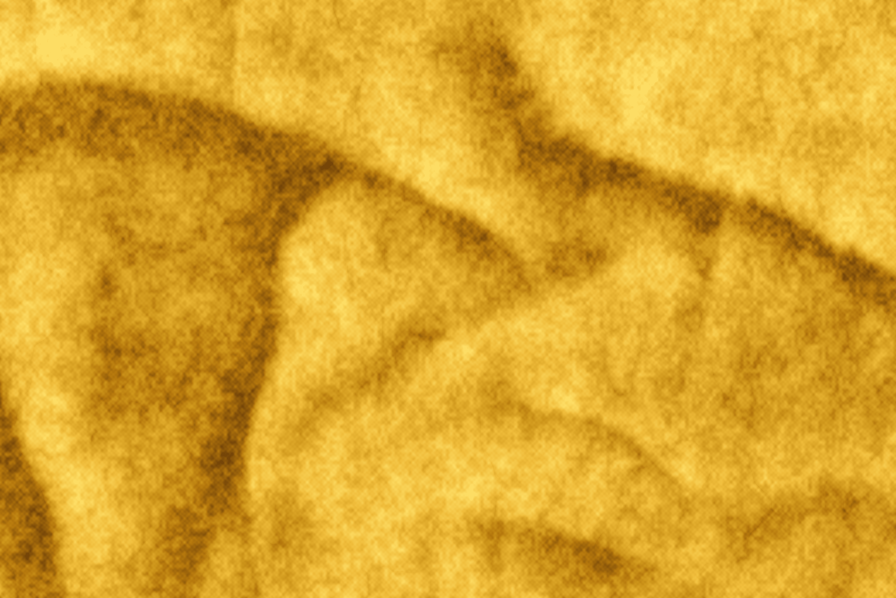
Reproduce this texture procedurally as a Shadertoy shader.

```glsl
// Rumpled yellow flannel cloth with soft folds, small creases and a fuzzy weave.

float hash(vec2 p) {
    vec3 q = fract(vec3(p.xyx) * 0.1031);
    q += dot(q, q.yzx + 33.33);
    return fract((q.x + q.y) * q.z);
}

float noise(vec2 p) {
    vec2 i = floor(p), f = fract(p);
    f = f * f * (3.0 - 2.0 * f);
    return mix(mix(hash(i), hash(i + vec2(1, 0)), f.x),
               mix(hash(i + vec2(0, 1)), hash(i + vec2(1, 1)), f.x), f.y);
}

// Fractal noise, centred on zero
float fbm(vec2 p) {
    float sum = 0.0, amp = 0.5;
    for (int i = 0; i < 4; i++) {
        sum += amp * (noise(p) - 0.5);
        p = mat2(1.6, 1.2, -1.2, 1.6) * p + 17.3;
        amp *= 0.55;
    }
    return sum;
}

// Shading of a fold along a quadratic curve: a shadow that is crisp towards
// the lit side. Positive lit puts the highlight left of the direction a to c.
float fold(vec2 p, vec2 a, vec2 b, vec2 c, float width, float depth, float lit) {
    vec2 chord = c - a, bend = a - 2.0 * b + c, point, tangent;
    float t = clamp(dot(p - a, chord) / dot(chord, chord), 0.0, 1.0);
    for (int i = 0; i < 6; i++) {
        point = a + t * (2.0 * (b - a) + t * bend);
        tangent = 2.0 * (b - a) + 2.0 * t * bend;
        t = clamp(t + 0.7 * dot(p - point, tangent) / dot(tangent, tangent), 0.0, 1.0);
    }
    point = a + t * (2.0 * (b - a) + t * bend);
    tangent = normalize(b - a + t * bend);
    vec2 d = p - point;
    float side = (tangent.x * d.y - tangent.y * d.x) * sign(lit);
    float dist = length(d);
    float taper = smoothstep(0.0, 0.3, t) * smoothstep(1.0, 0.75, t);
    float u = dist / (width * (side > 0.0 ? 0.5 : 1.5));
    float v = max(side, 0.0) / (1.7 * width);
    return taper * (abs(lit) * 2.0 * v * exp(-v * v) - depth * exp(-u * u));
}

// Soft elliptical patch of light
float patchOf(vec2 p, vec2 centre, vec2 radius) {
    vec2 d = (p - centre) / radius;
    return exp(-dot(d, d));
}

// Cloth colour from deep shadow (0) to highlight (5)
vec3 clothColour(float tone) {
    vec3 ramp[6] = vec3[6](
        vec3(0.57, 0.36, 0.04), vec3(0.71, 0.47, 0.05), vec3(0.80, 0.58, 0.10),
        vec3(0.87, 0.66, 0.16), vec3(0.94, 0.74, 0.23), vec3(0.97, 0.81, 0.32));
    tone = clamp(tone, -0.8, 5.8);
    int i = int(clamp(floor(tone), 0.0, 4.0));
    return mix(ramp[i], ramp[i + 1], tone - float(i));
}

void mainImage(out vec4 fragColor, in vec2 fragCoord) {
    vec2 uv = fragCoord / iResolution.y;
    vec2 p = uv + 0.045 * vec2(fbm(uv * 7.0), fbm(uv * 7.0 + 40.0));

    // Broad light and shade
    float tone = 3.5;
    tone -= 1.0 * patchOf(p, vec2(0.23, 0.50), vec2(0.26, 0.42));
    tone += 1.0 * patchOf(p, vec2(0.06, 0.45), vec2(0.08, 0.25));
    tone += 0.6 * patchOf(p, vec2(0.10, 0.91), vec2(0.25, 0.04));
    tone += 0.8 * patchOf(p, vec2(0.60, 0.53), vec2(0.16, 0.16));
    tone += 0.9 * patchOf(p, vec2(0.70, 0.83), vec2(0.13, 0.16));
    tone += 0.5 * patchOf(p, vec2(1.20, 0.86), vec2(0.35, 0.15));
    tone += 0.8 * patchOf(p, vec2(0.46, 0.28), vec2(0.05, 0.12));
    tone += 0.9 * patchOf(p, vec2(0.66, 0.12), vec2(0.12, 0.14));
    tone -= 0.8 * patchOf(p, vec2(1.35, 0.36), vec2(0.25, 0.22));
    tone -= 1.2 * patchOf(p, vec2(0.47, 0.09), vec2(0.05, 0.14));
    tone -= 1.0 * patchOf(p, vec2(0.85, 0.34), vec2(0.06, 0.04));
    tone -= 1.2 * patchOf(p, vec2(0.97, 0.07), vec2(0.07, 0.06));

    // Long folds across the top and right
    tone += fold(p, vec2(-0.25, 0.78), vec2(0.20, 0.94), vec2(0.62, 0.69), 0.060, 1.6, 0.8);
    tone += fold(p, vec2(0.79, 1.06), vec2(0.82, 0.76), vec2(1.10, 0.68), 0.070, 1.9, 0.8);
    tone += fold(p, vec2(0.84, 0.77), vec2(1.20, 0.71), vec2(1.75, 0.41), 0.042, 2.2, 0.8);
    // Central arch and the valley below it
    tone += fold(p, vec2(0.45, 0.70), vec2(0.68, 0.78), vec2(0.89, 0.50), 0.034, 2.1, 0.7);
    tone += fold(p, vec2(0.64, 0.74), vec2(0.43, 0.78), vec2(0.45, 0.34), 0.050, 2.0, 0.8);
    tone += fold(p, vec2(0.42, 0.18), vec2(0.62, 0.45), vec2(1.27, 0.67), 0.050, 1.1, -0.8);
    // Folds falling to the lower left
    tone += fold(p, vec2(0.47, 0.54), vec2(0.42, 0.30), vec2(0.24, -0.20), 0.046, 1.6, 0.7);
    tone += fold(p, vec2(0.43, 0.42), vec2(0.37, 0.20), vec2(0.46, -0.20), 0.032, 1.4, 0.5);
    tone += fold(p, vec2(-0.08, 0.60), vec2(0.03, 0.25), vec2(0.17, -0.22), 0.055, 2.5, 0.8);
    // Shallow creases
    tone += fold(p, vec2(0.80, 0.33), vec2(1.05, 0.31), vec2(1.19, 0.14), 0.022, 1.2, 0.5);
    tone += fold(p, vec2(0.62, 0.15), vec2(0.95, 0.15), vec2(1.35, -0.10), 0.042, 1.0, 0.7);
    tone += fold(p, vec2(0.95, 0.12), vec2(1.30, 0.20), vec2(1.80, 0.12), 0.050, 0.9, 0.5);
    tone += fold(p, vec2(1.22, 0.72), vec2(1.17, 0.50), vec2(1.12, 0.25), 0.026, 0.6, 0.5);
    tone += fold(p, vec2(0.39, 1.10), vec2(0.385, 0.95), vec2(0.40, 0.74), 0.016, 0.8, 0.4);

    // Crumpled surface with thin wrinkles
    tone += 1.6 * fbm(p * 5.0 + 3.0) + 1.8 * fbm(p * vec2(17.0, 12.0) + 9.0);
    tone -= 0.7 * exp(-14.0 * abs(fbm(p * vec2(9.0, 6.0) + 31.0))) - 0.25;

    // Stronger contrast, with a gentle floor in the deepest shadows
    tone = 3.05 + 1.42 * (tone - 3.3);
    if (tone < 1.2) tone = 1.2 - 1.6 * (1.0 - exp((tone - 1.2) / 1.6));

    // Fuzzy nap and woven threads
    tone += 0.9 * (noise(uv * vec2(42.0, 36.0) + 5.0) - 0.5);
    tone += 0.9 * (noise(uv * vec2(85.0, 75.0)) - 0.5);
    tone += 1.4 * (noise(uv * vec2(175.0, 150.0)) - 0.5);
    vec2 thread = sin(6.2832 * 125.0 * (uv + 0.006 * fbm(uv * 12.0)));
    tone += 0.14 * thread.x * thread.y;

    fragColor = vec4(clothColour(tone), 1.0);
}
```
